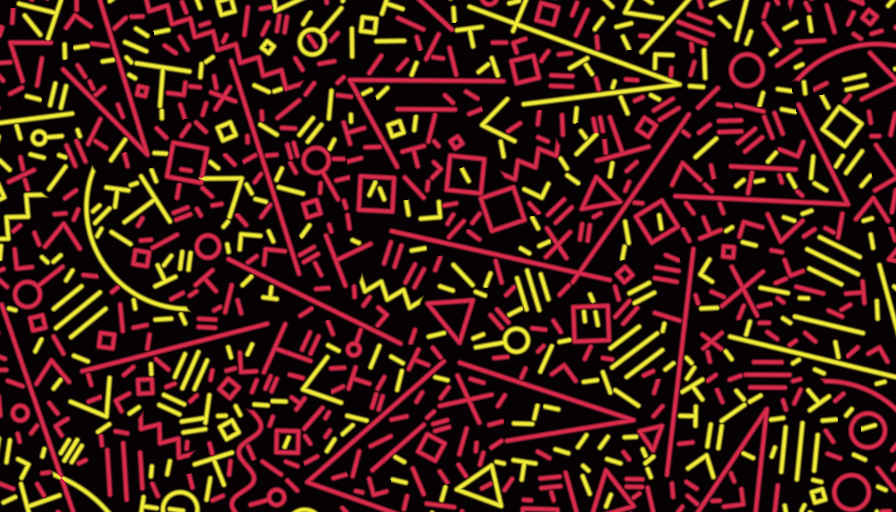
Give the GLSL for this pattern, as a WebGL 1 fragment shader.

```glsl
precision highp float;
// Dense scatter of red and yellow line glyphs, packed from large to tiny on black.
uniform vec2 u_resolution;

const vec3 BLACK = vec3(0.025, 0.004, 0.012);
const vec3 RED = vec3(0.86, 0.17, 0.30);
const vec3 YELLOW = vec3(0.95, 0.93, 0.22);
const float HALF_WIDTH = 0.0047;
const float GAP = 0.010;
const float JITTER = 0.3;
const float YELLOW_SHARE = 0.40;

// Each grid: cell size, turn, seed
const vec3 LARGE = vec3(0.30, 0.35, 3.0);
const vec3 MEDIUM = vec3(0.12, -0.55, 17.0);
const vec3 SMALL = vec3(0.058, 0.80, 41.0);
const vec3 TINY = vec3(0.040, 0.20, 67.0);

vec3 hash(vec2 id, float seed) {
  vec3 h = fract(vec3(id, seed) * vec3(0.1031, 0.1030, 0.0973));
  h += dot(h, h.yxz + 33.33);
  return fract((h.xxy + h.yxx) * h.zyx);
}

mat2 rotation(float a) { return mat2(cos(a), sin(a), -sin(a), cos(a)); }

// Stroke distances
float segment(vec2 p, vec2 a, vec2 b) {
  vec2 ab = b - a;
  return length(p - a - ab * clamp(dot(p - a, ab) / dot(ab, ab), 0.0, 1.0));
}
float dash(vec2 p, float y, float reach) { return length(vec2(max(abs(p.x) - reach, 0.0), p.y - y)); }
float corner(vec2 p, vec2 a, vec2 b, vec2 c) { return min(segment(p, a, b), segment(p, b, c)); }
float ring(vec2 p, float r) { return abs(length(p) - r); }
float square(vec2 p, float h) {
  vec2 d = abs(p) - h;
  return abs(length(max(d, 0.0)) + min(max(d.x, d.y), 0.0));
}
float zigzag(vec2 p, float stride, float h) {
  float x = abs(mod(p.x, 2.0 * stride) - stride);
  return max(segment(vec2(x, p.y), vec2(0.0, -h), vec2(stride, h)), abs(p.x) - 1.0);
}
float wave(vec2 p, float freq, float h) {
  float slope = h * freq * cos(freq * p.x);
  return max(abs(p.y - h * sin(freq * p.x)) / sqrt(1.0 + slope * slope), abs(p.x) - 0.9);
}

// Glyphs of unit reach, chosen by kind in 0..1
float largeGlyph(vec2 p, float kind) {
  if (kind < 0.34) return dash(p, 0.0, 1.0);
  if (kind < 0.60) return corner(p, vec2(0.9, -0.2), vec2(-0.95, -0.2), vec2(0.2, 0.4));
  if (kind < 0.74) return max(ring(p + vec2(0.0, 0.7), 1.2), -p.y);
  if (kind < 0.80) return wave(p, 14.0, 0.08);
  if (kind < 0.88) return zigzag(p, 0.15, 0.08);
  return min(corner(p, vec2(-0.8, -0.4), vec2(0.8, -0.4), vec2(0.3, 0.5)), dash(p, -0.1, 0.3));
}
float mediumGlyph(vec2 p, float kind) {
  if (kind < 0.15) return square(p, 0.58);
  if (kind < 0.25) return ring(p, 0.58);
  if (kind < 0.35) return min(ring(p + vec2(0.5, 0.0), 0.42), segment(p, vec2(-0.08, 0.0), vec2(1.0, 0.0)));
  if (kind < 0.50) return corner(p, vec2(-0.8, -0.5), vec2(0.0, 0.6), vec2(0.8, -0.5));
  if (kind < 0.62) return min(dash(p, 0.4, 0.9), segment(p, vec2(0.0, 0.4), vec2(0.1, -0.9)));
  if (kind < 0.76) return min(dash(p, 0.0, 0.95), min(dash(p, 0.55, 0.6), dash(p, -0.55, 0.75)));
  if (kind < 0.84) return min(dash(p, 0.1, 0.9), segment(p, vec2(-0.2, -0.9), vec2(0.2, 0.9)));
  if (kind < 0.92) return min(corner(p, vec2(-0.8, -0.5), vec2(0.9, -0.4), vec2(0.0, 0.8)),
                              segment(p, vec2(0.0, 0.8), vec2(-0.8, -0.5)));
  return zigzag(p, 0.4, 0.25);
}
float smallGlyph(vec2 p, float kind) {
  if (kind < 0.42) return dash(p, 0.0, 1.0);
  if (kind < 0.64) return min(dash(p, 0.4, 0.8), dash(p, -0.4, 0.8));
  if (kind < 0.80) return corner(p, vec2(-0.8, -0.4), vec2(0.6, -0.4), vec2(0.6, 0.7));
  if (kind < 0.90) return min(dash(p, 0.4, 0.8), segment(p, vec2(0.0, 0.4), vec2(0.0, -0.9)));
  return square(p, 0.5);
}

// Grid placement
vec2 gridPoint(vec2 p, vec3 grid) { return p * rotation(grid.y) / grid.x; }
vec2 glyphCentre(vec2 id, vec3 grid) {
  return rotation(grid.y) * (id + 0.5 + JITTER * (hash(id, grid.z).xy - 0.5)) * grid.x;
}
vec2 glyphSpace(vec2 p, vec2 centre, float turn, float size) {
  return (p - centre) * rotation(6.2832 * turn) / size;
}
vec2 nearer(vec2 a, vec2 b) { return a.x < b.x ? a : b; }

// Layers return distance and tint pick; each one fits its glyphs into the room left
vec2 largeLayer(vec2 p) {
  vec2 field = vec2(1.0, 0.0), base = floor(gridPoint(p, LARGE) - 0.5);
  for (int i = 0; i < 4; i++) {
    vec2 id = base + vec2(mod(float(i), 2.0), floor(float(i) / 2.0));
    vec3 rnd = hash(id, LARGE.z + 5.0);
    float size = LARGE.x * mix(0.55, 0.82, hash(id, LARGE.z).z);
    vec2 q = glyphSpace(p, glyphCentre(id, LARGE), rnd.y, size);
    field = nearer(field, vec2(largeGlyph(q, rnd.x) * size, rnd.z));
  }
  return field;
}
vec2 mediumLayer(vec2 p) {
  vec2 field = largeLayer(p), base = floor(gridPoint(p, MEDIUM) - 0.5);
  for (int i = 0; i < 4; i++) {
    vec2 id = base + vec2(mod(float(i), 2.0), floor(float(i) / 2.0));
    vec2 centre = glyphCentre(id, MEDIUM);
    vec3 rnd = hash(id, MEDIUM.z + 5.0);
    float size = min(0.058, largeLayer(centre).x - GAP);
    if (size > 0.022) field = nearer(field, vec2(mediumGlyph(glyphSpace(p, centre, rnd.y, size), rnd.x) * size, rnd.z));
  }
  return field;
}
vec2 smallLayer(vec2 p) {
  vec2 field = mediumLayer(p), base = floor(gridPoint(p, SMALL) - 0.5);
  for (int i = 0; i < 4; i++) {
    vec2 id = base + vec2(mod(float(i), 2.0), floor(float(i) / 2.0));
    vec2 centre = glyphCentre(id, SMALL);
    vec3 rnd = hash(id, SMALL.z + 5.0);
    float size = min(0.027, mediumLayer(centre).x - GAP);
    float kind = size > 0.016 ? rnd.x : 0.0;
    if (size > 0.009) field = nearer(field, vec2(smallGlyph(glyphSpace(p, centre, rnd.y, size), kind) * size, rnd.z));
  }
  return field;
}
vec2 tinyLayer(vec2 p) {
  vec2 id = floor(gridPoint(p, TINY)), centre = glyphCentre(id, TINY);
  vec3 rnd = hash(id, TINY.z + 5.0);
  float size = min(0.013, smallLayer(centre).x - GAP);
  float d = size > 0.006 ? dash(glyphSpace(p, centre, rnd.y, size), 0.0, 1.0) * size : 1.0;
  return nearer(smallLayer(p), vec2(d, rnd.z));
}

void main() {
  vec2 field = tinyLayer(gl_FragCoord.xy / u_resolution.y);
  float soft = max(0.0036, 1.0 / u_resolution.y);
  float ink = 1.0 - smoothstep(HALF_WIDTH - soft, HALF_WIDTH + soft, field.x);
  vec3 tint = field.y < YELLOW_SHARE ? YELLOW : RED;
  gl_FragColor = vec4(mix(BLACK, tint, ink), 1.0);
}
```
